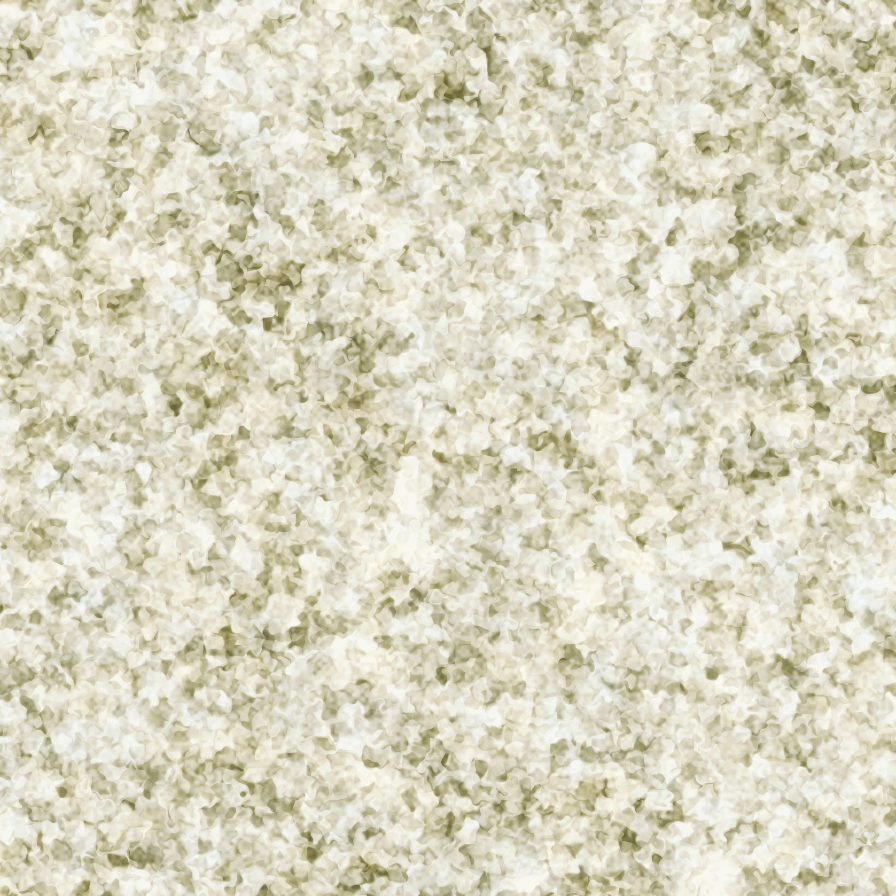
Give the GLSL for this texture, as a three.js fragment shader.

```glsl
// Pale speckled granite: cream ground with soft olive grains and specks.
// Soft-edged Voronoi grains of three sizes and value noise add up to one
// roughly normal tone, which a colour ramp turns into stone.
varying vec2 vUv;

float hash(vec2 p) {
  vec3 q = fract(vec3(p.xyx) * 0.1031);
  q += dot(q, q.yzx + 33.33);
  return fract((q.x + q.y) * q.z);
}

float noise(vec2 p) {
  vec2 cell = floor(p);
  vec2 f = fract(p);
  f = f * f * (3.0 - 2.0 * f);
  float low = mix(hash(cell), hash(cell + vec2(1.0, 0.0)), f.x);
  float high = mix(hash(cell + vec2(0.0, 1.0)), hash(cell + vec2(1.0)), f.x);
  return mix(low, high, f.y);
}

// Random tone per Voronoi grain, blended softly across the borders.
float grains(vec2 p) {
  vec2 cell = floor(p);
  float total = 0.0;
  float weightSum = 0.0;
  for (int y = -1; y <= 1; y++) {
    for (int x = -1; x <= 1; x++) {
      vec2 id = cell + vec2(float(x), float(y));
      vec2 center = id + vec2(hash(id + 17.3), hash(id + 71.9));
      vec2 d = p - center;
      float weight = exp(-13.0 * dot(d, d));
      total += weight * hash(id + 43.7);
      weightSum += weight;
    }
  }
  return total / weightSum;
}

float ramp(float start, float end, float value) {
  return clamp((value - start) / (end - start), 0.0, 1.0);
}

// Colour by darkness, in standard deviations from the middle tone.
vec3 stoneColor(float tone) {
  vec3 color = vec3(0.97, 0.97, 0.945);
  color = mix(color, vec3(0.93, 0.93, 0.88), ramp(-2.3, -1.05, tone));
  color = mix(color, vec3(0.89, 0.87, 0.80), ramp(-1.05, -0.15, tone));
  color = mix(color, vec3(0.84, 0.82, 0.73), ramp(-0.15, 0.55, tone));
  color = mix(color, vec3(0.77, 0.75, 0.62), ramp(0.55, 1.13, tone));
  color = mix(color, vec3(0.69, 0.67, 0.51), ramp(1.13, 1.75, tone));
  color = mix(color, vec3(0.57, 0.55, 0.36), ramp(1.75, 2.45, tone));
  return mix(color, vec3(0.42, 0.40, 0.22), ramp(2.45, 3.3, tone));
}

void main() {
  // Ragged grain outlines
  vec2 wobble = vec2(noise(vUv * 115.0 + 5.0), noise(vUv * 115.0 + 160.0)) - 0.5;
  vec2 p = vUv + 0.011 * wobble;

  // Broad clouds, blotches, grains, specks and fine grit
  float tone = 1.2 * (noise(vUv * 10.0 + 31.0) - 0.5);
  tone += 1.6 * (grains(p * 30.0 + 12.0) - 0.5);
  tone += 2.7 * (grains(p * 62.0 + 87.0) - 0.5);
  tone += 2.1 * (grains(p * 122.0 + 203.0) - 0.5);
  tone += 1.4 * (noise(vUv * 205.0 + 311.0) - 0.5);

  // Faint drift between warm tan and greenish grey
  float warmth = noise(vUv * 24.0 + 59.0) + noise(p * 60.0 + 133.0) - 1.0;
  vec3 color = stoneColor(tone) + warmth * vec3(0.018, 0.002, -0.03);

  gl_FragColor = vec4(color, 1.0);
}
```
